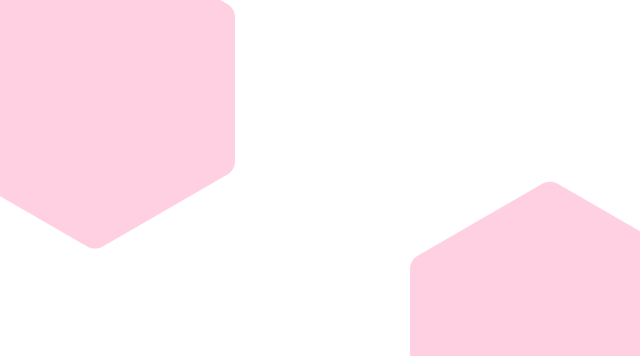
Write a Shadertoy shader that draws this background.

```glsl
// Two large rounded pink hexagons in opposite corners of a white field.

// All lengths are fractions of the canvas width.
#define UPPER_CENTER vec2(0.1484, 0.4167)
#define LOWER_CENTER vec2(0.8594, 0.0234)
#define APOTHEM 0.2188
#define CORNER_RADIUS 0.0247
#define PINK vec3(1.0, 0.812, 0.888)
#define WHITE vec3(1.0)

// Signed distance to a regular hexagon with vertices above and below its center.
float hexagonDistance(vec2 p, float apothem) {
    const vec2 foldNormal = vec2(-0.866025, 0.5);
    const float tan30 = 0.57735;
    p = abs(p.yx);
    p -= 2.0 * min(dot(foldNormal, p), 0.0) * foldNormal;
    float halfSide = tan30 * apothem;
    p -= vec2(clamp(p.x, -halfSide, halfSide), apothem);
    return length(p) * sign(p.y);
}

// Shrinks the hexagon, then grows it back with round corners.
float roundedHexagon(vec2 p) {
    return hexagonDistance(p, APOTHEM - CORNER_RADIUS) - CORNER_RADIUS;
}

void mainImage(out vec4 fragColor, in vec2 fragCoord) {
    vec2 p = fragCoord / iResolution.x;
    float pixel = 1.0 / iResolution.x;

    // Union of both shapes
    float d = min(roundedHexagon(p - UPPER_CENTER), roundedHexagon(p - LOWER_CENTER));

    // Edge smoothed over about one pixel
    float coverage = 1.0 - smoothstep(-0.7 * pixel, 0.7 * pixel, d);
    fragColor = vec4(mix(WHITE, PINK, coverage), 1.0);
}
```
